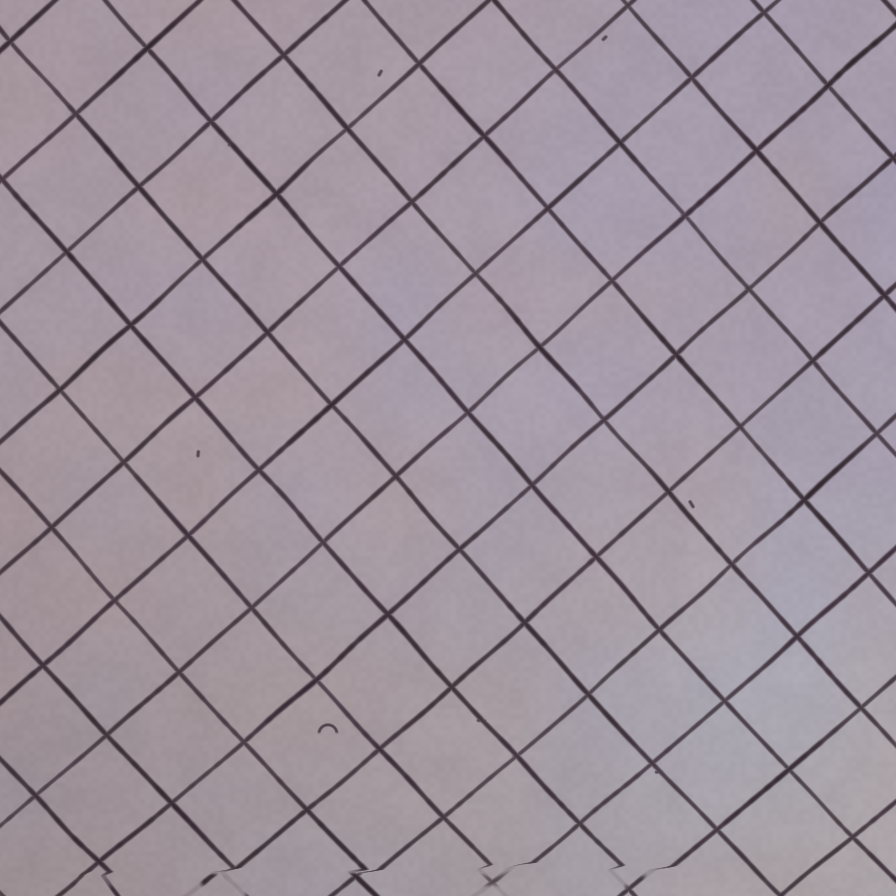
Write a three.js fragment shader that draws this texture.

```glsl
// A slanted lattice of thin dark lines on a mauve-grey sheet, about nine cells each way.
// A skewed basis turns the canvas into cell coordinates; distance to whole numbers draws lines.
// Value noise adds tonal drift, uneven ink, grain and a torn lower edge.

varying vec2 vUv;

const vec2 NODE = vec2(0.5221, 0.5404);        // one crossing of the lattice
const vec2 STEP_DOWN = vec2(0.0716, -0.0811);  // cell side falling to the right
const vec2 STEP_UP = vec2(0.0805, 0.0729);     // cell side rising to the right
const vec3 INK = vec3(0.205, 0.155, 0.19);

float cross2(vec2 a, vec2 b) {
  return a.x * b.y - a.y * b.x;
}

float hash(vec2 p) {
  vec3 q = fract(vec3(p.xyx) * 0.1031);
  q += dot(q, q.yzx + 33.33);
  return fract((q.x + q.y) * q.z);
}

float noise(vec2 p) {
  vec2 i = floor(p), f = fract(p);
  f = f * f * (3.0 - 2.0 * f);
  float low = mix(hash(i), hash(i + vec2(1.0, 0.0)), f.x);
  float high = mix(hash(i + vec2(0.0, 1.0)), hash(i + vec2(1.0, 1.0)), f.x);
  return mix(low, high, f.y);
}

// Soft-edged stroke: solid core, fading rim
float stroke(float dist, float halfWidth) {
  return 1.0 - smoothstep(halfWidth * 0.3, halfWidth * 1.7, dist);
}

float segmentDistance(vec2 p, vec2 a, vec2 b) {
  vec2 ab = b - a;
  return length(p - a - ab * clamp(dot(p - a, ab) / dot(ab, ab), 0.0, 1.0));
}

// One family of parallel lines with uneven width and strength
float lineFamily(float across, float along, float spacing, float seed) {
  float index = floor(across + 0.5);
  vec2 key = vec2(index * 7.0 + seed, along);
  float wobble = (noise(key * vec2(1.0, 1.7) + 40.0) - 0.5) * 0.0022;
  float dist = abs((across - index) * spacing + wobble);
  float wear = noise(key * vec2(1.0, 0.9) + 90.0);
  float fray = noise(key * vec2(1.0, 14.0) + 150.0);
  float halfWidth = 0.0022 + 0.0007 * wear + 0.0004 * (fray - 0.5);
  return stroke(dist, halfWidth) * mix(0.76, 1.0, wear) * mix(0.9, 1.0, fray);
}

// Sheet tone: corner gradient, pale patch, soft blotches and grain
vec3 sheet(vec2 p) {
  vec3 bottom = mix(vec3(0.605, 0.555, 0.575), vec3(0.665, 0.64, 0.665), p.x);
  vec3 top = mix(vec3(0.645, 0.585, 0.62), vec3(0.645, 0.605, 0.67), p.x);
  vec3 tone = mix(bottom, top, smoothstep(0.0, 0.75, p.y));
  vec2 fromCentre = p - vec2(0.5, 0.55);
  tone += 0.018 * exp(-dot(fromCentre, fromCentre) * 5.0);
  vec2 fromPatch = p - vec2(0.84, 0.24);
  tone += vec3(0.015, 0.03, 0.035) * exp(-dot(fromPatch, fromPatch) * 45.0);
  float tint = noise(p * 9.0 + 20.0) - 0.5;
  tone += vec3(0.012, -0.004, -0.028) * tint;
  tone += 0.018 * (noise(p * 28.0) - 0.5) + 0.022 * (noise(p * 170.0) - 0.5);
  return tone;
}

// Small scattered flecks and one curled fibre
float debris(vec2 p) {
  float mark = 0.0;
  for (int i = 0; i < 7; i++) {
    float id = float(i);
    vec2 spot = vec2(hash(vec2(id, 3.0)), hash(vec2(id, 8.0)));
    vec2 tail = (vec2(hash(vec2(id, 13.0)), hash(vec2(id, 21.0))) - 0.5) * 0.016;
    mark = max(mark, 0.7 * stroke(segmentDistance(p, spot, spot + tail), 0.0018));
  }
  vec2 q = p - vec2(0.366, 0.181);
  float arc = stroke(abs(length(q) - 0.010), 0.0016) * smoothstep(-0.001, 0.003, q.y);
  return max(mark, 0.75 * arc);
}

void main() {
  vec2 p = vUv;

  // Torn strip along the lower edge shifts and breaks the lines
  float ragged = 0.030 + 0.012 * (noise(vec2(p.x * 24.0, 5.0)) - 0.5);
  float span = smoothstep(0.08, 0.14, p.x) * (1.0 - smoothstep(0.72, 0.8, p.x));
  float torn = span * (1.0 - smoothstep(ragged - 0.003, ragged + 0.003, p.y));

  // Cell coordinates, with rows slightly compressed near the bottom
  vec2 q = p - NODE;
  float squeeze = max(0.0, 0.31 - p.y);
  q.y -= 0.21 * squeeze * squeeze;
  q.x += 0.018 * torn;
  float area = cross2(STEP_DOWN, STEP_UP);
  float u = cross2(q, STEP_UP) / area;
  float v = cross2(STEP_DOWN, q) / area;

  // Two crossing families of lines, a little heavier where they meet
  float rising = lineFamily(u, v, area / length(STEP_UP), 11.0);
  float falling = lineFamily(v, u, area / length(STEP_DOWN), 303.0);
  vec2 toNode = fract(vec2(u, v) + 0.5) - 0.5;
  float knot = 0.8 * stroke(length(toNode) * 0.108, 0.0036);
  float ink = max(max(rising, falling), knot);
  ink *= 1.0 - torn * 0.85 * smoothstep(0.3, 0.65, noise(p * vec2(38.0, 60.0)));
  ink = max(ink, debris(p));

  vec3 inkTone = INK + vec3(0.03, 0.01, 0.04) * (noise(p * 14.0 + 60.0) - 0.5);
  vec3 colour = mix(sheet(p), inkTone, ink);
  gl_FragColor = vec4(colour, 1.0);
}
```
